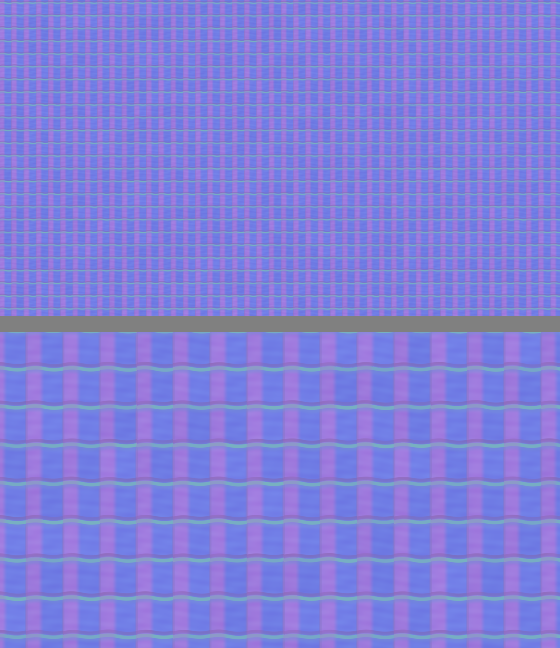
Top, the full canvas; bottom, a detail of the centre.
This texture map is drawn by a WebGL 1 fragment shader. Its source:

```glsl
precision highp float;
// Normal map of a pantile roof: a grid of small curved tiles, each with a
// purple right-facing flank and a blue left-facing flank. Teal lips and dark
// overlaps mark the rows; hashes and layered sines tilt and wear each tile.

uniform vec2 u_resolution;

float hash(vec2 cell) {
  return fract(sin(dot(cell, vec2(127.1, 311.7))) * 4375.85);
}

// Soft-edged stripe around a centre line.
float stripe(float x, float centre, float halfWidth, float blur) {
  return 1.0 - smoothstep(halfWidth - blur, halfWidth + blur, abs(x - centre));
}

// Uneven horizontal streaks from layered sines.
float streaks(vec2 p) {
  float s = sin(p.y * 17.0 + 1.5 * sin(p.x * 2.3) + p.x);
  s += 0.6 * sin(p.y * 31.0 - p.x * 3.7 + 2.0 * sin(p.x * 1.1));
  s += 0.4 * sin(p.x * 11.0 + p.y * 5.3);
  return s * 0.5;
}

void main() {
  vec2 uv = gl_FragCoord.xy / u_resolution;
  vec2 repeats = vec2(45.7, 24.8);
  vec2 pixel = repeats / u_resolution;

  // Tile space, with rows counted downward from the top.
  vec2 p = vec2(uv.x, 1.0 - uv.y) * repeats + vec2(0.05, -0.18);
  float column = floor(p.x);
  float across = fract(p.x);

  // Bowed, slightly tilted lower edge; the row is chosen after the shift.
  float tilt = hash(vec2(column, floor(p.y + 0.5))) - 0.5;
  float bow = 0.025 * sin(6.2832 * across) + 0.06 * tilt * (across - 0.5);
  float drop = p.y + bow;
  float down = fract(drop);
  float fromSeam = down - step(0.5, down);
  vec2 tile = vec2(column, floor(drop));
  float shade = hash(tile + 7.0) - 0.5;
  float wear = streaks(p);

  // Curved body: purple flank, blue flank, soft turn between them.
  float blur = 0.07 + 0.5 * pixel.x;
  float turn = 0.41 + 0.04 * shade;
  float flank = smoothstep(turn - blur, turn + blur, across);
  flank *= 1.0 - smoothstep(1.0 - 0.6 * pixel.x, 1.0, across);
  vec3 colour = mix(vec3(0.60, 0.48, 0.87), vec3(0.44, 0.49, 0.90), flank);
  colour.r += 0.025 * sin(6.2832 * across) * (1.0 - flank);
  colour += vec3(0.010, 0.022, 0.008) * wear + 0.02 * shade;

  // Narrow vertical joint between neighbouring tiles.
  float edge = min(across, 1.0 - across);
  float joint = stripe(edge, 0.0, 0.035, 0.5 * pixel.x);
  colour = mix(colour, vec3(0.53, 0.46, 0.78), 0.5 * joint);

  // Dark overlap above each seam, broken up by wear.
  float rowBlur = 0.5 * pixel.y;
  float overlap = stripe(fromSeam, -0.055, 0.045, rowBlur);
  vec3 overlapColour = mix(vec3(0.56, 0.42, 0.74), vec3(0.48, 0.43, 0.76), flank);
  colour = mix(colour, overlapColour, overlap * clamp(0.72 + 0.2 * wear, 0.0, 1.0));

  // Raised lip below it, with a faint halo fading into the tile.
  float halo = stripe(fromSeam, 0.08, 0.09, 0.05 + rowBlur);
  float lip = stripe(fromSeam, 0.05, 0.045, rowBlur);
  vec3 lipColour = mix(vec3(0.55, 0.62, 0.77), vec3(0.47, 0.70, 0.75), flank);
  colour = mix(colour, vec3(0.46, 0.56, 0.84), 0.5 * halo);
  colour = mix(colour, lipColour, lip * (0.85 + 0.25 * shade));

  gl_FragColor = vec4(clamp(colour, 0.0, 1.0), 1.0);
}
```
